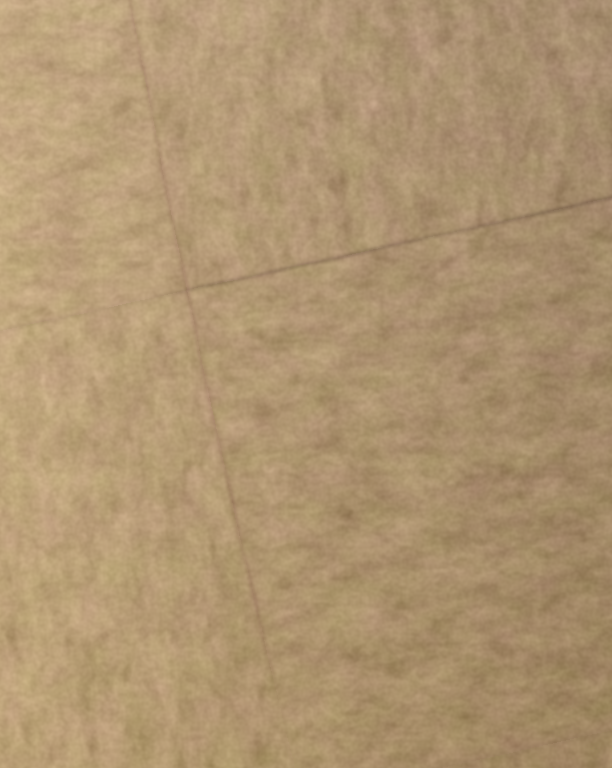
This texture is drawn by a Shadertoy shader. Its source:

```glsl
// Softly lit tan linoleum tiles with streaky grain, alternating in direction, and thin joints.

// Layout, in units of the canvas height
const vec2 CROSSING = vec2(0.2435, 0.622);   // where the two main joints meet
const float TILT = 0.218;                    // slope of the level joints
const float LEAN = 0.207;                    // sideways drift of the upright joint
const float BOW = 0.030;                     // its slight curve
const float TILE_HEIGHT = 0.694;
const float JOINT_WIDTH = 0.0035;

// Light over the floor, by corner
const vec3 TOP_LEFT = vec3(0.778, 0.672, 0.520);
const vec3 TOP_RIGHT = vec3(0.645, 0.545, 0.428);
const vec3 LOW_LEFT = vec3(0.748, 0.642, 0.476);
const vec3 LOW_RIGHT = vec3(0.618, 0.518, 0.376);

// Strengths of the surface marks
const vec3 JOINT_SHADE = vec3(0.115, 0.112, 0.085);
const vec3 GRAIN_TINT = vec3(1.0, 0.98, 0.92);
const float GRAIN_CONTRAST = 0.105;
const float SPECKLE_CONTRAST = 0.036;
const float FLECK_DARKNESS = 0.050;
const float GLINT_BRIGHTNESS = 0.035;
const float HUE_DRIFT = 0.040;

vec2 hashGradient(vec2 cell) {
    vec3 h = fract(vec3(cell.xyx) * vec3(0.1031, 0.1030, 0.0973));
    h += dot(h, h.yzx + 33.33);
    float angle = 6.28318 * fract((h.x + h.y) * h.z);
    return vec2(cos(angle), sin(angle));
}

float gradientNoise(vec2 p) {
    vec2 i = floor(p), f = p - i;
    vec2 u = f * f * f * (f * (f * 6.0 - 15.0) + 10.0);
    vec2 e = vec2(1.0, 0.0);
    float a = dot(hashGradient(i), f);
    float b = dot(hashGradient(i + e.xy), f - e.xy);
    float c = dot(hashGradient(i + e.yx), f - e.yx);
    float d = dot(hashGradient(i + e.xx), f - e.xx);
    return mix(mix(a, b, u.x), mix(c, d, u.x), u.y);
}

// Streaks run along the x axis of p
float streaks(vec2 p) {
    float sum = 0.0, weight = 0.40;
    vec2 frequency = vec2(11.0, 21.0);
    for (int octave = 0; octave < 4; octave++) {
        sum += weight * gradientNoise(p * frequency + 17.3 * float(octave));
        frequency *= vec2(1.9, 1.85);
        weight *= octave == 0 ? 1.25 : 0.70;
    }
    return sum;
}

// Soft line profile at signed distance d
float joint(float d, float width) {
    return exp(-d * d / (width * width));
}

void mainImage(out vec4 fragColor, in vec2 fragCoord) {
    vec2 p = fragCoord / iResolution.y;
    vec2 uv = fragCoord / iResolution.xy;

    // Signed distances to the joints, with a little waver
    float drop = CROSSING.y - p.y;
    float waver = 0.0016 * gradientNoise(p * 14.0);
    float across = p.x - CROSSING.x - LEAN * drop - BOW * drop * drop + waver;
    float above = p.y - CROSSING.y - TILT * (p.x - CROSSING.x) + waver;
    float aboveLower = above + TILE_HEIGHT;

    // Grain turns by a quarter from tile to tile, blending softly at the joints
    float column = step(0.0, across);
    float row = step(0.0, above) + step(0.0, aboveLower);
    vec2 axis = normalize(vec2(1.0, 0.6 * TILT));
    vec2 grain = vec2(dot(p, axis), dot(p, vec2(-axis.y, axis.x)));
    bool upright = mod(column + row, 2.0) > 0.5;
    if (upright) grain = grain.yx;
    grain += vec2(3.7, 5.9) * (column + 2.0 * row);
    grain += 0.005 * vec2(gradientNoise(grain * 23.0), gradientNoise(grain * 23.0 + 41.0));
    float seam = min(abs(across), min(abs(above), abs(aboveLower)));
    float inside = mix(0.45, 1.0, smoothstep(0.0, 0.012, seam));

    // Broad light, falling off from the left
    float fall = pow(uv.x, 0.85);
    vec3 color = mix(mix(LOW_LEFT, LOW_RIGHT, fall), mix(TOP_LEFT, TOP_RIGHT, fall), uv.y);

    // Streaks, dark flecks, pale glints
    color += GRAIN_TINT * GRAIN_CONTRAST * inside * streaks(grain);
    float fleck = smoothstep(0.15, 0.60, gradientNoise(grain * vec2(23.0, 40.0) + 60.0));
    float glint = smoothstep(0.35, 0.70, gradientNoise(grain * vec2(24.0, 46.0) + 90.0));
    color -= FLECK_DARKNESS * inside * fleck;
    color += GLINT_BRIGHTNESS * inside * glint;

    // Fine speckle and a pink to olive drift of hue
    float speckle = gradientNoise(p * vec2(95.0, 120.0)) + 0.7 * gradientNoise(p * 190.0 + 31.0);
    color += SPECKLE_CONTRAST * speckle;
    float hue = gradientNoise(grain * vec2(15.0, 26.0) + 130.0)
        + 0.6 * gradientNoise(p * vec2(38.0, 44.0) + 170.0);
    color += HUE_DRIFT * hue * vec3(0.35, -0.25, 0.6);

    // Joints, worn unevenly along their length
    float wear = 0.9 + 0.7 * gradientNoise(p * 13.0 + 7.0);
    float levelStrength = mix(0.28, 0.78, smoothstep(-0.06, 0.06, across));
    float uprightStrength = 0.50 * smoothstep(0.02, 0.20, p.y);
    float level = levelStrength * joint(above, JOINT_WIDTH);
    float lower = 0.24 * column * joint(aboveLower, 1.6 * JOINT_WIDTH);
    float vertical = uprightStrength * joint(across, 1.1 * JOINT_WIDTH);
    color -= JOINT_SHADE * wear * max(level, lower);
    color -= JOINT_SHADE * vec3(0.85, 1.1, 1.0) * wear * vertical;
    color -= 0.010 * uprightStrength * joint(across, 4.0 * JOINT_WIDTH);

    fragColor = vec4(color, 1.0);
}
```
